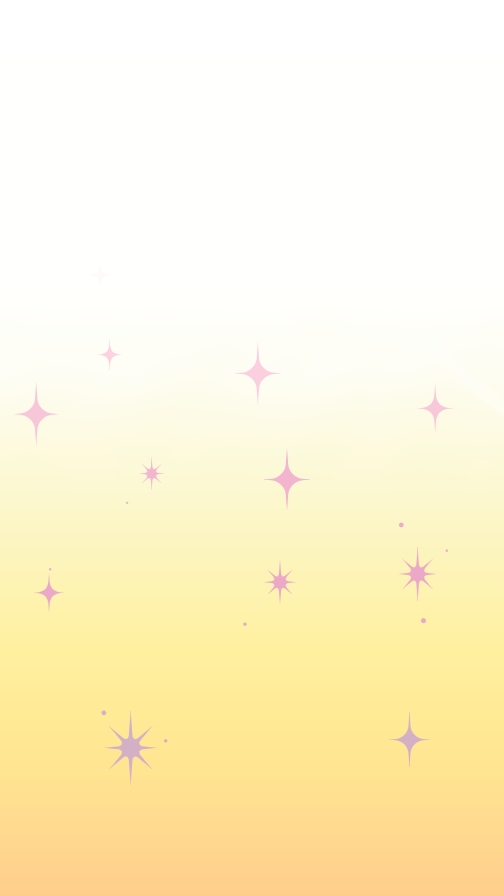
Reproduce this background procedurally as a Shadertoy shader.

```glsl
// Lengths are fractions of the canvas height
const vec3 LILAC = vec3(0.83, 0.69, 0.78);
const vec3 ROSE = vec3(0.93, 0.66, 0.78);
const vec3 BLUSH = vec3(0.99, 0.82, 0.88);
const float SIDE_RATIO = 0.72;
const float CORE_RATIO = 0.36;
const float BURST_CORE_RATIO = 0.25;
const float SPIKE_WIDTH = 0.075;
const float CORE_BLEND = 0.004;
const float HAZE_STRENGTH = 0.022;
const float HAZE_SCALE = 14.0;
const float STREAK_STRENGTH = 0.35;

// Sky stops: red, green, blue, height
const int SKY_COUNT = 10;
const vec4 SKY[SKY_COUNT] = vec4[](
    vec4(1.0, 0.805, 0.545, 0.0), vec4(1.0, 0.845, 0.56, 0.06),
    vec4(1.0, 0.895, 0.57, 0.14), vec4(1.0, 0.925, 0.595, 0.22),
    vec4(1.0, 0.945, 0.635, 0.285), vec4(0.99, 0.957, 0.74, 0.38),
    vec4(0.99, 0.98, 0.87, 0.5), vec4(0.995, 0.993, 0.955, 0.583),
    vec4(1.0, 1.0, 0.99, 0.675), vec4(1.0, 1.0, 1.0, 1.0));

// Stars: centre, half height, diagonal ray ratio (0 = four points)
const int STAR_COUNT = 12;
const vec4 STARS[STAR_COUNT] = vec4[](
    vec4(0.112, 0.693, 0.016, 0.0), vec4(0.1224, 0.6042, 0.0169, 0.0),
    vec4(0.2878, 0.5833, 0.0352, 0.0), vec4(0.4857, 0.5443, 0.027, 0.0),
    vec4(0.0404, 0.5378, 0.0352, 0.0), vec4(0.1693, 0.4714, 0.0182, 0.8),
    vec4(0.3203, 0.4648, 0.0352, 0.0), vec4(0.3125, 0.3503, 0.0254, 0.75),
    vec4(0.4661, 0.3594, 0.0299, 0.8), vec4(0.0547, 0.3385, 0.0221, 0.0),
    vec4(0.1458, 0.1654, 0.041, 0.83), vec4(0.457, 0.1745, 0.0306, 0.0));

// Dots: centre, radius
const int DOT_COUNT = 8;
const vec3 DOTS[DOT_COUNT] = vec3[](
    vec3(0.1419, 0.4388, 0.0012), vec3(0.4479, 0.4141, 0.0026),
    vec3(0.4987, 0.3854, 0.0013), vec3(0.2734, 0.3034, 0.0019),
    vec3(0.4727, 0.3073, 0.0028), vec3(0.1159, 0.2044, 0.0026),
    vec3(0.1849, 0.1732, 0.0019), vec3(0.056, 0.3646, 0.0013));

float hash(vec2 cell) {
    vec3 h = fract(cell.xyx * 0.1031);
    h += dot(h, h.yzx + 33.33);
    return fract((h.x + h.y) * h.z);
}

float valueNoise(vec2 p) {
    vec2 cell = floor(p);
    vec2 f = fract(p);
    f = f * f * (3.0 - 2.0 * f);
    float low = mix(hash(cell), hash(cell + vec2(1, 0)), f.x);
    float high = mix(hash(cell + vec2(0, 1)), hash(cell + vec2(1, 1)), f.x);
    return mix(low, high, f.y);
}

vec3 skyColor(float height) {
    vec3 color = SKY[0].rgb;
    for (int i = 1; i < SKY_COUNT; i++) {
        float t = (height - SKY[i - 1].a) / (SKY[i].a - SKY[i - 1].a);
        color = mix(color, SKY[i].rgb, clamp(t, 0.0, 1.0));
    }
    return color;
}

vec3 sparkleColor(float height) {
    vec3 color = mix(LILAC, ROSE, smoothstep(0.17, 0.38, height));
    return mix(color, BLUSH, smoothstep(0.38, 0.62, height));
}

// Tapered ray running both ways along x
float spike(vec2 p, float reach, float width) {
    p = abs(p);
    return max(p.y - width * (1.0 - p.x / reach), p.x - reach);
}

float softUnion(float a, float b, float k) {
    float h = max(k - abs(a - b), 0.0) / k;
    return min(a, b) - 0.25 * h * h * k;
}

float starDistance(vec2 p, float reach, float diagonal) {
    float width = reach * SPIKE_WIDTH;
    float rays = min(spike(p.yx, reach, width), spike(p, reach * SIDE_RATIO, width));
    float coreRadius = reach * CORE_RATIO;
    float core = (abs(p.x) + abs(p.y) - coreRadius) * 0.7071;
    if (diagonal > 0.0) {
        vec2 q = vec2(p.x + p.y, p.y - p.x) * 0.7071;
        float slant = min(spike(q, reach * diagonal, width), spike(q.yx, reach * diagonal, width));
        rays = min(rays, slant);
        core = length(p) - reach * BURST_CORE_RATIO;
    }
    return softUnion(rays, core, CORE_BLEND);
}

void mainImage(out vec4 fragColor, in vec2 fragCoord) {
    vec2 p = fragCoord / iResolution.y;
    float pixel = 1.0 / iResolution.y;
    vec3 color = skyColor(p.y);

    // Faint haze and a pale slanted streak
    float band = smoothstep(0.42, 0.54, p.y) * (1.0 - smoothstep(0.58, 0.68, p.y));
    float haze = valueNoise(vec2(p.x + p.y, p.y - p.x) * HAZE_SCALE) - 0.5;
    color += vec3(0.1, 0.2, 1.0) * haze * HAZE_STRENGTH * band;
    float streak = abs(p.y - 0.62 + 0.83 * (p.x - 0.47));
    streak = (1.0 - smoothstep(0.004, 0.014, streak)) * smoothstep(0.44, 0.5, p.x);
    color = mix(color, vec3(1.0), streak * STREAK_STRENGTH * band);

    // Stars fade out towards the top
    for (int i = 0; i < STAR_COUNT; i++) {
        vec4 star = STARS[i];
        float d = starDistance(p - star.xy, star.z, star.w);
        float opacity = 1.0 - 0.9 * smoothstep(0.6, 0.69, star.y);
        color = mix(color, sparkleColor(star.y), opacity * clamp(0.5 - d / pixel, 0.0, 1.0));
    }
    for (int i = 0; i < DOT_COUNT; i++) {
        float d = length(p - DOTS[i].xy) - DOTS[i].z;
        color = mix(color, sparkleColor(DOTS[i].y), clamp(0.5 - d / pixel, 0.0, 1.0));
    }
    fragColor = vec4(clamp(color, 0.0, 1.0), 1.0);
}
```
